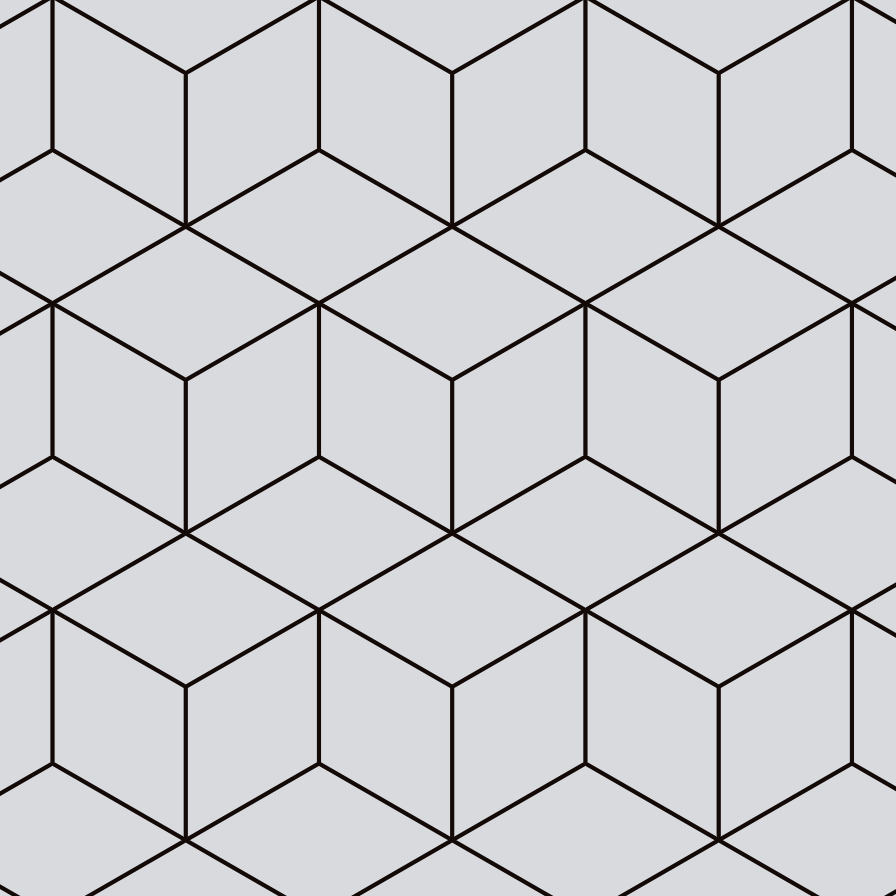
Give the GLSL for this pattern, as a WebGL 1 fragment shader.

```glsl
precision highp float;

uniform vec2 u_resolution;

const vec2 ORIGIN = vec2(0.356, 0.6615);  // a corner where six rhombi meet
const float COLUMN = 0.1487;              // spacing of the upright edges
const float RISE = 0.0856;                // height gained by a slanted edge
const float LINE_WIDTH = 0.0047;
const float EDGE_SOFTNESS = 1.2;          // in pixels
const vec3 PAPER = vec3(0.848, 0.855, 0.870);
const vec3 INK = vec3(0.075, 0.040, 0.032);

// Distance to the nearest multiple of period.
float repeatDistance(float v, float period) {
  return abs(mod(v + 0.5 * period, period) - 0.5 * period);
}

// Distance to an upright edge, repeated down the column.
float uprightDistance(float x, float depth) {
  float beyondEnd = max(repeatDistance(depth, 4.0 * RISE) - RISE, 0.0);
  return length(vec2(x, beyondEnd));
}

float cubeLines(vec2 p) {
  // Mirror each pair of columns into one strip, measuring depth downwards.
  float x = repeatDistance(p.x, 2.0 * COLUMN);
  float depth = -p.y;

  // Slanted edges: side zigzags run twice as often as the top ones.
  float slope = RISE / COLUMN;
  float falling = repeatDistance(depth - slope * x, 2.0 * RISE);
  float rising = repeatDistance(depth + slope * x, 4.0 * RISE);
  float slanted = min(falling, rising) * inversesqrt(1.0 + slope * slope);

  // Upright edges: alternate columns are staggered by one rise.
  float upright = min(uprightDistance(x, depth - RISE),
                      uprightDistance(COLUMN - x, depth - 2.0 * RISE));
  return min(slanted, upright);
}

void main() {
  float scale = min(u_resolution.x, u_resolution.y);
  vec2 uv = gl_FragCoord.xy / scale;
  float halfBlur = 0.5 * EDGE_SOFTNESS / scale;
  float edge = cubeLines(uv - ORIGIN) - 0.5 * LINE_WIDTH;
  float ink = 1.0 - smoothstep(-halfBlur, halfBlur, edge);
  gl_FragColor = vec4(mix(PAPER, INK, ink), 1.0);
}
```
